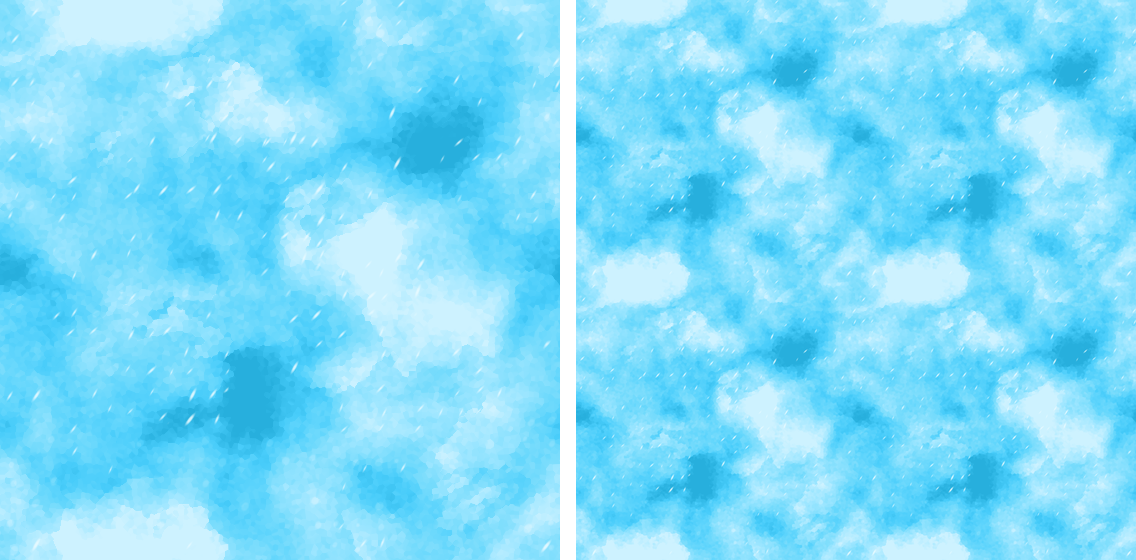
Left: one tile. Right: repeated 2 by 2.
Write a Shadertoy shader that draws this texture.

```glsl
// Sky-blue watercolour paper: soft clouds, ragged washes, fine granulation and slanted white flecks.
#define BASE_TONE 2.15
#define CLOUD_CELLS 4.0
#define CLOUD_CONTRAST 5.0
#define DETAIL_CONTRAST 6.0
#define WASH_LIFT 1.1
#define WASH_LEVEL 0.53
#define GRAIN_CELLS 110.0
#define GRAIN_CONTRAST 0.75
#define FLECK_CELLS 22.0
#define FLECK_CHANCE 0.3
#define FLECK_ANGLE 0.95

const vec3 PAINT[6] = vec3[6](
    vec3(0.20, 0.73, 0.91), vec3(0.28, 0.80, 0.98), vec3(0.39, 0.84, 0.99),
    vec3(0.50, 0.87, 0.99), vec3(0.61, 0.90, 1.00), vec3(0.73, 0.93, 1.00));
const vec3 FLECK_WHITE = vec3(0.91, 0.98, 1.0);

float hash(vec2 p) {
    return fract(sin(dot(p, vec2(127.1, 311.7))) * 43758.5453);
}

// Value noise with a whole number of cells across the tile
float noise(vec2 p, float cells, float seed) {
    p *= cells;
    vec2 i = floor(p), f = p - i;
    f = f * f * f * (f * (f * 6.0 - 15.0) + 10.0);
    vec2 a = mod(i, cells) + seed, b = mod(i + 1.0, cells) + seed;
    return mix(mix(hash(a), hash(vec2(b.x, a.y)), f.x),
               mix(hash(vec2(a.x, b.y)), hash(b), f.x), f.y);
}

float fbm(vec2 p, float cells, int octaves, float seed) {
    float sum = 0.0, total = 0.0, weight = 1.0;
    for (int i = 0; i < octaves; i++) {
        sum += weight * noise(p, cells, seed);
        total += weight;
        weight *= 0.5;
        cells *= 2.0;
        seed += 17.0;
    }
    return sum / total;
}

// Mean of the cloud lattice, used to keep the overall tone balanced
float latticeMean(float cells, float seed) {
    float sum = 0.0;
    for (float y = 0.0; y < cells; y++)
        for (float x = 0.0; x < cells; x++) sum += hash(vec2(x, y) + seed);
    return sum / (cells * cells);
}

// Pigment facets: xy = softened cell site, z = random shade of the cell
vec3 facet(vec2 p) {
    vec2 cell = floor(p * GRAIN_CELLS);
    vec4 sum = vec4(0.0);
    for (int y = -1; y <= 1; y++)
        for (int x = -1; x <= 1; x++) {
            vec2 c = cell + vec2(x, y), id = mod(c, GRAIN_CELLS);
            vec2 site = c + vec2(hash(id + 3.0), hash(id + 71.0));
            vec2 d = site - p * GRAIN_CELLS;
            sum += exp(-14.0 * dot(d, d)) * vec4(site / GRAIN_CELLS, hash(id + 151.0), 1.0);
        }
    return sum.xyz / sum.w;
}

// Scattered ellipses; halfSize is (along, across) the slant in cell units
float scatter(vec2 p, float cells, vec2 halfSize, float seed) {
    p *= cells;
    vec2 cell = floor(p), id = mod(cell, cells) + seed;
    float size = mix(0.4, 1.0, hash(id + 11.0));
    vec2 d = p - cell - mix(vec2(0.35), vec2(0.65), vec2(hash(id + 23.0), hash(id + 37.0)));
    float angle = FLECK_ANGLE + 0.5 * (hash(id + 41.0) - 0.5);
    float c = cos(angle), s = sin(angle);
    vec2 local = vec2(c * d.x + s * d.y, c * d.y - s * d.x);
    float dist = (length(local / (halfSize * size)) - 1.0) * halfSize.y * size;
    float soft = cells / iResolution.y;
    return step(hash(id + 53.0), FLECK_CHANCE) * (1.0 - smoothstep(-soft, soft, dist));
}

// Diagonal stretch that still wraps
vec2 slant(vec2 p) { return vec2(p.x - p.y, p.y); }

float washes(vec2 p) {
    float lift = 0.0;
    for (int i = 0; i < 3; i++) {
        float seed = 200.0 + 90.0 * float(i);
        float shape = fbm(i == 1 ? p : slant(p), 4.0, 6, seed);
        float fade = smoothstep(0.35, 0.65, noise(p, 5.0, seed + 45.0));
        lift += fade * smoothstep(WASH_LEVEL - 0.006, WASH_LEVEL + 0.006, shape);
    }
    return lift;
}

vec3 paint(float tone) {
    tone = clamp(tone, -0.6, 5.6);
    int i = int(clamp(floor(tone), 0.0, 4.0));
    return mix(PAINT[i], PAINT[i + 1], tone - float(i));
}

void mainImage(out vec4 fragColor, in vec2 fragCoord) {
    vec2 uv = fragCoord / iResolution.xy;
    vec3 grain = facet(uv);
    vec2 p = mix(uv, grain.xy, 0.8);

    // Broad clouds and mottling
    vec2 warp = vec2(fbm(p, 5.0, 4, 500.0), fbm(p, 5.0, 4, 600.0)) - 0.5;
    float cloud = noise(p + 0.35 * warp, CLOUD_CELLS, 7.0) - latticeMean(CLOUD_CELLS, 7.0);
    float detail = fbm(p + 0.1 * warp, 9.0, 5, 31.0) - 0.5;
    float tone = BASE_TONE + CLOUD_CONTRAST * cloud + DETAIL_CONTRAST * detail;

    // Hard-edged washes, pigment grain and faint droplets
    tone += WASH_LIFT * washes(p) + GRAIN_CONTRAST * (grain.z - 0.5);
    float cluster = smoothstep(0.5, 0.6, noise(uv, 6.0, 811.0));
    tone += 0.7 * cluster * scatter(uv + 0.02 * warp, 26.0, vec2(0.24, 0.18), 701.0);

    // White flecks in loose groups
    float fleck = 0.0;
    for (int i = 0; i < 2; i++) {
        float k = float(i), group = smoothstep(0.55, 0.6, noise(uv, 6.0, 900.0 + 60.0 * k));
        fleck = max(fleck, group * scatter(uv + 0.37 * k, FLECK_CELLS + 7.0 * k, vec2(0.24, 0.06), 401.0 + 80.0 * k));
    }
    fragColor = vec4(mix(paint(tone), FLECK_WHITE, 0.9 * fleck), 1.0);
}
```
